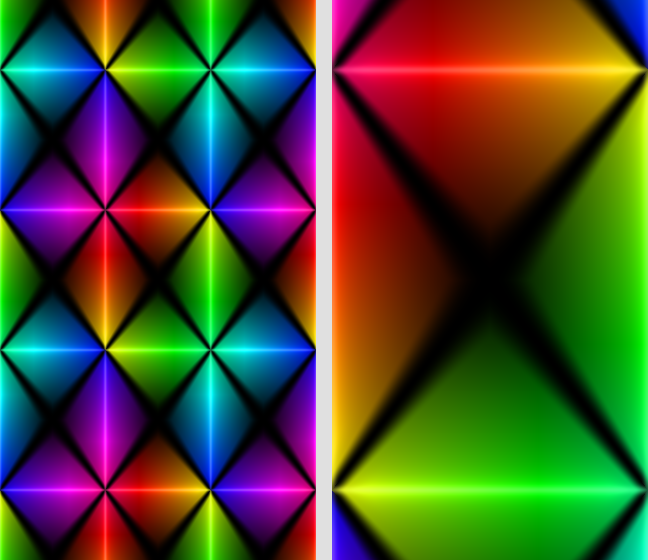
Left, the full canvas; right, a detail of the centre.
Give the GLSL for this pattern, as a WebGL 2 fragment shader.

```glsl
#version 300 es
precision highp float;

uniform vec2 u_resolution;
out vec4 fragColor;

// Fully saturated colour for a hue in turns
vec3 hueColor(float hue) {
    vec3 ramp = abs(fract(hue + vec3(0.0, 2.0, 1.0) / 3.0) * 6.0 - 3.0) - 1.0;
    return clamp(ramp, 0.0, 1.0);
}

void main() {
    // Three cells across, four down, with y pointing down
    vec2 uv = gl_FragCoord.xy / u_resolution;
    vec2 p = vec2(3.0 * uv.x, 4.0 * (1.0 - uv.y) - 0.5);

    // Diagonals split each cell among its four edges
    vec2 toLine = abs(p - round(p));
    bool horizontal = toLine.y < toLine.x;
    vec2 q = horizontal ? p : p.yx;    // x along the edge, y across it
    float across = min(toLine.x, toLine.y);
    float seam = abs(toLine.x - toLine.y);

    // Each edge spans a quarter of the hue circle
    vec2 parity = mod(vec2(floor(q.x), round(q.y)), 2.0);
    float quarter = parity.y < 0.5 ? 1.0 - parity.x : 2.0 + parity.x;
    vec3 tint = hueColor(0.17 + 0.25 * (quarter + fract(q.x)));

    // Diamond body fades to the cell centre and to black seams
    float seamShade = smoothstep(0.0, 0.28, seam / (across + 0.15));
    float body = 0.8 * pow(1.0 - 2.0 * across, 1.15) * seamShade;

    // Glowing edge with a pale core, equally thick both ways
    float lineDist = across * (horizontal ? 4.0 / 3.0 : 1.0);
    float taper = smoothstep(0.0, 0.12, seam);
    float glow = 0.35 * exp(-lineDist * 32.0) * taper;
    float core = exp(-pow(lineDist / 0.012, 2.0)) * mix(0.5, 1.0, taper);

    vec3 color = tint * (body + glow);
    color = mix(color, mix(tint, vec3(1.0), 0.3), 0.8 * core);
    fragColor = vec4(color, 1.0);
}
```
